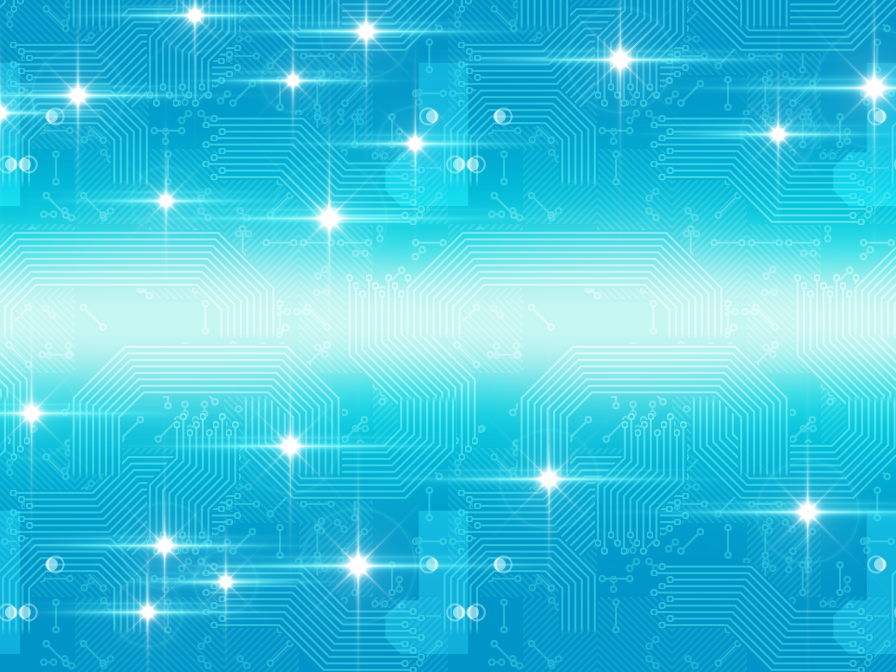
Write a Shadertoy shader that draws this background.

```glsl
// Cyan circuit board crossed by a bright horizontal band, with sparkling lights.
// Traces are contours of bent fields plus hashed segments in a repeating tile;
// the lights are rows of glows with spikes and long streaks.

#define TILE 0.66667        // board tile size, in canvas heights
#define LANE 0.0145         // spacing of bundled traces, in tiles
#define TRACE_WIDTH 0.0022
#define PAD_RADIUS 0.0062
#define TRACE_ALPHA 0.62
#define BAND_Y 0.525
#define BAND_WIDTH 0.113
#define STREAK_LENGTH 0.19
#define STAR_GLOW 0.017

const vec3 TRACE_COLOR = vec3(0.34, 0.93, 0.96);
const vec3 BAND_INK = vec3(0.95, 1.0, 0.99);
const vec3 STREAK_COLOR = vec3(0.42, 0.98, 1.0);
const vec2 FLIP = vec2(1, -1);

float softness; // edge blur, in tiles

vec2 hash22(vec2 p) {
  vec3 h = fract(p.xyx * vec3(0.1031, 0.1030, 0.0973));
  h += dot(h, h.yzx + 33.33);
  return fract((h.xx + h.yz) * h.zy);
}

float fill(float d) { return 1.0 - smoothstep(-softness, softness, d); }

float stroke(float d) { return fill(abs(d) - TRACE_WIDTH); }

vec2 around(vec2 t, float x, float y) { return fract(t - vec2(x, y) + 0.5) - 0.5; }

// Each layer holds ink in x and coverage in y
void lay(inout float ink, vec2 layer) { ink = mix(ink, layer.x, layer.y); }

// Parallel traces over a chamfered arch
vec2 arch(vec2 q, float span, float first, float last, float drop) {
  q.x = max(abs(q.x) - span, 0.0);
  float f = max(max(q.x, q.y), (q.x + q.y) * 0.7071) / LANE;
  float cover = step(first, f) * step(f, last) * smoothstep(-drop, 0.02 - drop, q.y);
  return vec2(stroke((fract(f) - 0.5) * LANE), cover);
}

// Parallel traces with a diagonal jog and staggered ring pads
vec2 ribbon(vec2 q, float jog, float reach, float lanes) {
  float f = clamp((q.x + q.y) * 0.7071, q.y - jog, q.y + jog) / LANE;
  float end = reach - 0.018 * mod(floor(f), 3.0);
  vec2 toPad = vec2(abs(q.x) - end, (fract(f) - 0.5) * LANE);
  float pad = length(toPad) - PAD_RADIUS;
  float wire = stroke(toPad.y) * step(toPad.x, 0.0) * step(0.0, pad);
  return vec2(max(wire, stroke(pad)), step(abs(f), lanes) * step(toPad.x, 0.01));
}

// One short trace with ring pads in each grid cell
float scattered(vec2 t, float cells, float density) {
  vec2 pick = hash22(floor(t * cells) + cells);
  vec2 p = (fract(t * cells) - 0.5) / cells;
  float angle = floor(pick.x * 4.0) * 0.785398;
  vec2 axis = vec2(cos(angle), sin(angle));
  float past = abs(dot(p, axis)) - 0.5 / cells + 0.011;
  float across = dot(p, axis.yx * FLIP);
  float pad = length(vec2(past, across)) - PAD_RADIUS;
  float wire = stroke(across) * step(past, 0.0) * step(0.0, pad);
  return max(stroke(pad), wire) * step(pick.y, density);
}

float hatching(vec2 t) {
  vec2 pick = hash22(floor(t * 6.0) + 3.0);
  float slant = pick.x < 0.5 ? t.x + t.y : t.x - t.y;
  return stroke((fract(slant * 60.0) - 0.5) * 0.0118) * step(pick.y, 0.6);
}

float boardTraces(vec2 t) {
  float ink = max(0.38 * hatching(t), 0.8 * scattered(t, 12.0, 0.6));
  ink = max(ink, 0.7 * scattered(t, 23.0, 0.22));
  lay(ink, ribbon(around(t, 0.70, 0.12), 0.05, 0.24, 5.0));
  lay(ink, ribbon(around(t, 0.28, 0.36) * FLIP, 0.04, 0.25, 6.0));
  lay(ink, ribbon(around(t, 0.92, 0.68).yx, 0.06, 0.20, 6.0));
  lay(ink, ribbon(around(t, 0.43, 0.42).yx * FLIP, 0.03, 0.15, 5.0));
  lay(ink, arch(around(t, 0.16, 0.16), 0.03, 4.0, 10.0, 0.08));
  lay(ink, arch(around(t, 0.78, 0.57) * FLIP, 0.05, 4.0, 13.0, 0.05));
  lay(ink, arch(around(t, 0.46, 0.53), 0.10, 6.0, 14.0, 0.10));
  lay(ink, arch(around(t, 0.26, 0.77), 0.14, 6.0, 15.0, 0.03));
  return ink;
}

// Pale plate with a bulge at its lower left
float plate(vec2 t) {
  vec2 body = abs(around(t, 0.99, 0.20)) - vec2(0.055, 0.16);
  vec2 q = abs(around(t, 0.92, 0.10));
  float bulge = max(max(q.x, q.y), (q.x + q.y) * 0.7071) - 0.06;
  return fill(min(max(body.x, body.y), bulge));
}

// Round contacts mirrored about the plate
float contacts(vec2 t) {
  float light = 0.0;
  for (float row = 0.0; row < 2.0; row++) {
    vec2 q = around(t, 0.04, 0.24 - 0.107 * row);
    q.x = abs(q.x) - 0.075 + 0.06 * row;
    light += 0.55 * fill(length(q) - 0.014) + 0.4 * stroke(length(q - vec2(0.009, 0)) - 0.018);
  }
  return min(light, 0.85);
}

// Core light in x, streak and ring in y
vec2 star(vec2 p, float size) {
  vec2 a = abs(p);
  float r = length(p);
  float core = exp(-r * r / pow(STAR_GLOW * size, 2.0)) + 0.3 * exp(-r / (0.035 * size));
  core += exp(-a.x / 0.0018 - a.y / (0.07 * size)) + exp(-a.y / 0.002 - a.x / (0.05 * size));
  core += 0.7 * exp(-abs(a.x - a.y) / 0.0018 - r / (0.045 * size));
  float ring = 0.15 * exp(-abs(r - 0.085 * size) / 0.002);
  float taper = exp(-pow(a.x / (STREAK_LENGTH * size), 2.0));
  float streak = exp(-a.y / 0.004) + 0.35 * exp(-abs(p.y - 0.013) / 0.003);
  return vec2(core, streak * taper + ring);
}

// Evenly spaced lights; row = start and stride
vec2 stars(vec2 p, vec4 row, float count, float size, float growth) {
  vec2 light = vec2(0);
  for (float i = 0.0; i < count; i++)
    light += star(p - row.xy - row.zw * i, size + growth * i);
  return light;
}

void mainImage(out vec4 fragColor, in vec2 fragCoord) {
  vec2 p = fragCoord / iResolution.y;
  vec2 t = fract(p / TILE);
  softness = 0.75 / (iResolution.y * TILE);
  // Bright band over deep cyan
  float d = abs(p.y - BAND_Y);
  float width = BAND_WIDTH * (1.0 + 0.1 * cos(6.28319 * (t.x - 0.4)));
  float band = exp(-pow(d / width, 2.5));
  float haze = exp(-pow(d / 0.2, 2.0));
  vec3 color = vec3(0, 0.58, 0.78) + vec3(0.78 * band, vec2(0.39, 0.17) * haze);
  // Board details, whiter inside the band
  color += vec3(0.06, 0.11, 0.08) * plate(t) * (1.0 - band);
  vec3 ink = mix(TRACE_COLOR, BAND_INK, sqrt(band));
  color = mix(color, ink, TRACE_ALPHA * boardTraces(t) * (0.8 + 0.4 * haze));
  color = mix(color, BAND_INK, contacts(t));
  // Rows of lights
  vec2 light = stars(p, vec4(0.047, 0.385, 0.385, -0.049), 4.0, 0.8, 0.03)
    + stars(p, vec4(0.545, 0.953, 0.378, -0.042), 3.0, 0.8, 0.12)
    + stars(p, vec4(0.618, 0.786, 0.540, 0.014), 2.0, 0.65, 0.0)
    + stars(p, vec4(0.247, 0.701, 0.243, -0.026), 2.0, 0.6, 0.4)
    + stars(p, vec4(0.0, 0.832, 0.116, 0.026), 2.0, 0.6, 0.2)
    + stars(p, vec4(0.290, 0.977, 0.146, -0.097), 2.0, 0.65, -0.1)
    + stars(p, vec4(0.245, 0.188, 0.288, -0.030), 2.0, 0.75, 0.25)
    + stars(p, vec4(0.220, 0.089, 0.116, 0.045), 2.0, 0.6, -0.05);
  light = min(light, 1.0);
  color = mix(color, max(color, STREAK_COLOR), light.y);
  fragColor = vec4(mix(color, vec3(1), light.x), 1.0);
}
```
